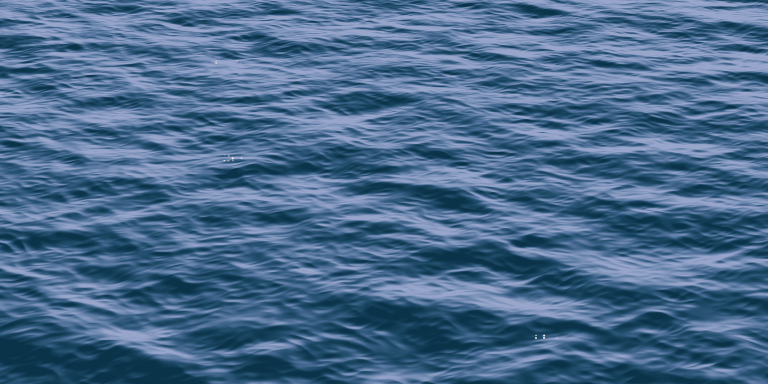
Give the GLSL for this texture, as a Shadertoy shader.

```glsl
// Draws a choppy blue sea seen at a slant, with dark wave faces and pale sky streaks.

const vec3 WATER_RAMP[6] = vec3[6](
    vec3(0.04, 0.20, 0.29), vec3(0.11, 0.28, 0.39), vec3(0.19, 0.35, 0.49),
    vec3(0.31, 0.44, 0.60), vec3(0.45, 0.55, 0.70), vec3(0.60, 0.65, 0.80));
const vec3 GLINT_COLOR = vec3(1.0, 0.97, 0.93);

const float HORIZON = 2.2;               // height of the vanishing line, in canvas heights
const int WAVE_LAYERS = 8;
const vec2 SWELL_FREQ = vec2(1.0, 2.9);  // cells per canvas height, nearest the viewer
const float FREQ_GROWTH = 1.5;
const float LAYER_FALLOFF = 0.93;
const float SKEW = 0.13;                 // tilt of the crossing wave trains
const float CREST_ROUNDING = 0.10;
const float CREST_SHIFT = 0.28;          // how far crests carry the smaller waves
const float SIDE_LIGHT = 0.22;
const float SLOPE_SPREAD = 0.5;          // typical slope of one layer
const float CONTRAST = 1.65;
const float NEAR_TONE = -0.38;
const float FAR_TONE = 0.50;
const float GLINT_CHANCE = 0.16;
const int AA = 2;

vec2 hash22(vec2 p) {
    vec3 q = fract(p.xyx * vec3(0.1031, 0.1030, 0.0973));
    q += dot(q, q.yzx + 33.33);
    return fract((q.xx + q.yz) * q.zy);
}

vec2 latticeGradient(vec2 cell) {
    return hash22(cell) * 2.0 - 1.0;
}

// Gradient noise: value in x, its two derivatives in yz.
vec3 noiseWithSlope(vec2 p) {
    vec2 i = floor(p), f = p - i;
    vec2 u = f * f * f * (f * (f * 6.0 - 15.0) + 10.0);
    vec2 du = 30.0 * f * f * (f * (f - 2.0) + 1.0);
    vec2 ga = latticeGradient(i), gb = latticeGradient(i + vec2(1, 0));
    vec2 gc = latticeGradient(i + vec2(0, 1)), gd = latticeGradient(i + vec2(1, 1));
    float a = dot(ga, f), b = dot(gb, f - vec2(1, 0));
    float c = dot(gc, f - vec2(0, 1)), d = dot(gd, f - vec2(1, 1));
    float k = a - b - c + d;
    float value = a + u.x * (b - a) + u.y * (c - a) + u.x * u.y * k;
    vec2 slope = ga + u.x * (gb - ga) + u.y * (gc - ga) + u.x * u.y * (ga - gb - gc + gd)
               + du * (u.yx * k + vec2(b, c) - a);
    return vec3(value, slope);
}

// Brightness of the water: near zero mean and unit spread.
float waveTone(vec2 ground) {
    float sum = 0.0, variance = 0.0, weight = 1.0, skew = SKEW;
    vec2 freq = SWELL_FREQ;
    for (int i = 0; i < WAVE_LAYERS; i++) {
        vec2 q = vec2(ground.x, ground.y + skew * ground.x) * freq + 17.3 * float(i + 1);
        vec3 n = noiseWithSlope(q);
        float ridge = sqrt(n.x * n.x + CREST_ROUNDING * CREST_ROUNDING);
        vec2 slope = -n.x / ridge * n.yz;
        // Faces turned to the viewer show the deep water, the backs mirror the sky.
        sum -= weight * (slope.y + SIDE_LIGHT * slope.x);
        variance += weight * weight;
        ground.y += CREST_SHIFT * ridge / freq.y;
        freq *= FREQ_GROWTH;
        weight *= LAYER_FALLOFF;
        skew = -skew;
    }
    return sum / (SLOPE_SPREAD * sqrt(variance));
}

vec3 waterColor(float share) {
    float s = clamp(share * 6.0 - 0.5, 0.0, 4.999);
    int i = int(s);
    return mix(WATER_RAMP[i], WATER_RAMP[i + 1], fract(s));
}

// Rare short rows of sun sparkles.
float glints(vec2 uv) {
    vec2 patchPos = uv * 4.0, patchId = floor(patchPos);
    vec2 pick = hash22(patchId + 71.0);
    vec2 offset = fract(patchPos) - mix(vec2(0.3), vec2(0.7), hash22(patchId + 5.0));
    float row = exp(-dot(offset * vec2(7.0, 32.0), offset * vec2(7.0, 32.0)));
    vec2 dotPos = uv * vec2(90.0, 130.0);
    vec2 rnd = hash22(floor(dotPos) + 29.0);
    vec2 away = (fract(dotPos) - mix(vec2(0.35), vec2(0.65), rnd)) / vec2(90.0, 130.0);
    float spark = 1.0 - smoothstep(0.001, 0.004, length(away));
    return step(pick.x, GLINT_CHANCE) * smoothstep(0.25, 0.6, row) * step(0.45, rnd.x) * spark;
}

vec3 seaColor(vec2 uv) {
    // Project the canvas onto the water plane.
    float depth = HORIZON / (HORIZON - uv.y);
    float aspect = iResolution.x / iResolution.y;
    vec2 ground = vec2((uv.x - 0.5 * aspect) * depth, depth * HORIZON);
    float tone = waveTone(ground) + mix(NEAR_TONE, FAR_TONE, uv.y);
    // The logistic curve spreads the tones evenly over the colour ramp.
    float share = 1.0 / (1.0 + exp(-CONTRAST * tone));
    return mix(waterColor(share), GLINT_COLOR, glints(uv));
}

void mainImage(out vec4 fragColor, in vec2 fragCoord) {
    vec3 color = vec3(0.0);
    for (int y = 0; y < AA; y++)
        for (int x = 0; x < AA; x++) {
            vec2 jitter = (vec2(x, y) + 0.5) / float(AA) - 0.5;
            color += seaColor((fragCoord + jitter) / iResolution.y);
        }
    fragColor = vec4(color / float(AA * AA), 1.0);
}
```
